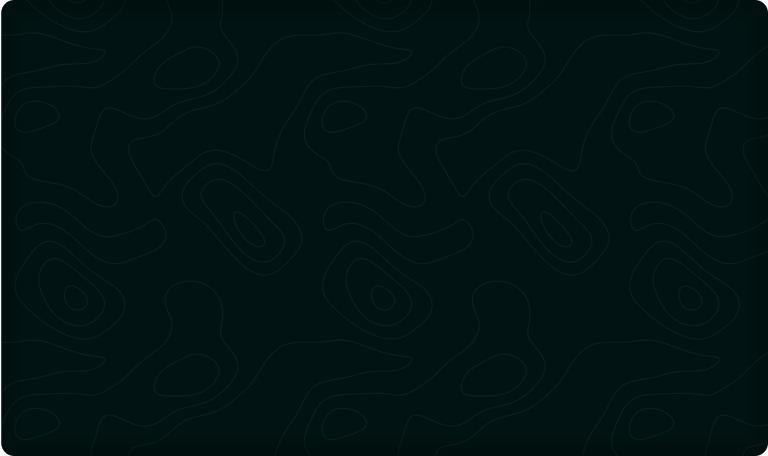
This pattern is drawn by a Shadertoy shader. Its source:

```glsl
const float TAU = 6.2831853;
const float TILE_SIZE = 0.4;           // side of the repeating tile, in canvas widths
const vec2 HILL_GRID = vec2(2.0, 3.0); // hills per tile, wider than tall
const float LEVELS_PER_UNIT = 6.5;     // contour lines per unit of height
const float LINE_WIDTH = 0.0014;
const float CORNER_RADIUS = 0.017;
const float LEFT_MARGIN = 0.0016;
const float SHADE_DEPTH = 0.04;

const vec3 GROUND = vec3(0.005, 0.080, 0.074);
const vec3 LINE_COLOR = vec3(0.040, 0.126, 0.116);
const vec3 OUTSIDE = vec3(1.0);

vec2 hash22(vec2 p) {
    vec3 q = fract(p.xyx * vec3(0.1031, 0.1030, 0.0973) + 0.37);
    q += dot(q, q.yzx + 33.33);
    return fract((q.xx + q.yz) * q.zy);
}

// Layered waves with whole-number frequencies keep the tile seamless
vec2 warp(vec2 p) {
    vec2 broad = sin(TAU * vec2(p.y, 2.0 * p.x) + vec2(0.8, 2.9));
    vec2 medium = sin(TAU * vec2(2.0 * p.y + p.x, 2.0 * p.x - p.y) + vec2(4.1, 1.3));
    vec2 small = sin(TAU * vec2(4.0 * p.y - 2.0 * p.x, 4.0 * p.x + 3.0 * p.y));
    return p + vec2(0.06, 0.035) * broad + 0.024 * medium + 0.008 * small;
}

// Smooth distance to the nearest hilltop of a jittered periodic grid
float smoothCells(vec2 p, vec2 grid, float sharpness) {
    vec2 q = p * grid;
    vec2 cell = floor(q);
    float sum = 0.0;
    for (int y = -2; y <= 2; y++) {
        for (int x = -2; x <= 2; x++) {
            vec2 id = cell + vec2(x, y);
            vec2 center = id + 0.15 + 0.7 * hash22(mod(id, grid));
            vec2 d = q - center;
            sum += exp(-sharpness * sqrt(dot(d, d) + 0.005));
        }
    }
    return -log(sum) / sharpness;
}

// Cone-like hills on gently rolling ground
float terrain(vec2 p) {
    vec2 q = warp(p);
    float roll = sin(TAU * (q.x + q.y) + 1.0) + sin(TAU * (q.x - 2.0 * q.y) + 4.0);
    return smoothCells(q, HILL_GRID, 6.0) + 0.07 * roll;
}

// Slope by central differences
vec2 terrainSlope(vec2 p, float stepSize) {
    vec2 e = vec2(stepSize, 0.0);
    return vec2(terrain(p + e.xy) - terrain(p - e.xy),
                terrain(p + e.yx) - terrain(p - e.yx)) / (2.0 * stepSize);
}

// Distance to the nearest contour line, in tile units
float contourDistance(vec2 p, float levels) {
    float offset = abs(fract(terrain(p) * levels) - 0.5);
    float steepness = length(terrainSlope(p, 0.002)) * levels;
    return (0.5 - offset) / max(steepness, 0.001);
}

float roundedBox(vec2 p, vec2 halfSize, float radius) {
    vec2 q = abs(p) - halfSize + radius;
    return length(max(q, 0.0)) + min(max(q.x, q.y), 0.0) - radius;
}

// Antialiased coverage of the region where the distance is negative
float coverage(float dist, float pixel) {
    return clamp(0.5 - dist / pixel, 0.0, 1.0);
}

void mainImage(out vec4 fragColor, in vec2 fragCoord) {
    float pixel = 1.0 / iResolution.x;
    vec2 p = fragCoord * pixel;
    vec2 halfCanvas = 0.5 * iResolution.xy * pixel;

    // Faint contour lines
    float lineDist = contourDistance(p / TILE_SIZE, LEVELS_PER_UNIT) * TILE_SIZE;
    float line = coverage(lineDist - 0.5 * LINE_WIDTH, pixel);
    vec3 color = mix(GROUND, LINE_COLOR, line);

    // Panel with a soft inner shade and rounded corners
    vec2 inset = vec2(0.5 * LEFT_MARGIN, 0.0);
    float panel = roundedBox(p - halfCanvas - inset, halfCanvas - inset, CORNER_RADIUS);
    color *= mix(0.78, 1.0, smoothstep(0.0, SHADE_DEPTH, -panel));
    color = mix(OUTSIDE, color, coverage(panel, pixel));

    fragColor = vec4(color, 1.0);
}
```
